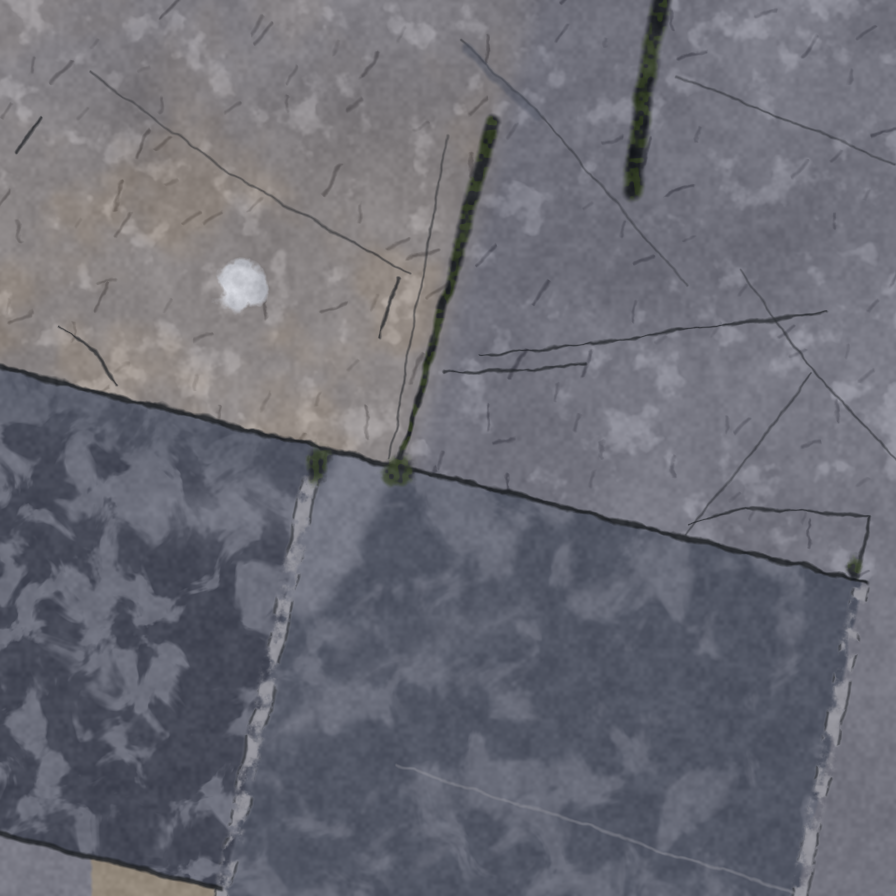
This texture is drawn by a Shadertoy shader. Its source:

```glsl
// Weathered paving: pale slabs above a slanted joint, mottled dark slabs below.
// Half-planes split the slabs; warped segment distances make cracks and gaps,
// and layered value noise gives the stone its surface.
#define PALE_GREY vec3(0.475, 0.477, 0.52)
#define PALE_TAN vec3(0.535, 0.516, 0.517)
#define DARK_STONE vec3(0.27, 0.283, 0.335)
#define SLATE vec3(0.315, 0.333, 0.387)
#define MOTTLE vec3(0.465, 0.475, 0.525)
#define GAP vec3(0.13, 0.14, 0.155)
#define MOSS vec3(0.175, 0.215, 0.125)
#define GROUT vec3(0.57, 0.57, 0.6)
#define JAGGED 0.008
#define GRAIN 0.1
#define CHIP_CELLS 17.0

// Crack segments: start.xy, end.xy
const vec4 HAIRLINE[10] = vec4[10](
    vec4(.1, .92, .25, .81), vec4(.25, .81, .456, .694), vec4(.514, .954, .6, .876),
    vec4(.6, .876, .768, .681), vec4(.827, .698, .9, .596), vec4(.9, .596, 1, .486),
    vec4(.905, .583, .846, .505), vec4(.846, .505, .766, .404),
    vec4(.755, .915, 1, .818), vec4(.5, .85, .435, .49));
const vec4 DEEP[11] = vec4[11](
    vec4(.495, .583, .592, .587), vec4(.592, .587, .651, .596), vec4(.534, .603, .677, .62),
    vec4(.677, .62, .924, .652), vec4(.768, .414, .833, .434), vec4(.833, .434, .97, .423),
    vec4(.97, .423, .957, .362), vec4(.065, .635, .104, .609), vec4(.104, .609, .13, .57),
    vec4(.02, .83, .046, .87), vec4(.443, .687, .423, .622));

float hash(vec2 p) {
    vec3 q = fract(p.xyx * vec3(.1031, .103, .0973));
    q += dot(q, q.yzx + 33.33);
    return fract((q.x + q.y) * q.z);
}

float noise(vec2 p) {
    vec2 i = floor(p), f = fract(p);
    f *= f * (3.0 - 2.0 * f);
    return mix(mix(hash(i), hash(i + vec2(1, 0)), f.x),
               mix(hash(i + vec2(0, 1)), hash(i + 1.0), f.x), f.y);
}

float fbm(vec2 p) {
    float sum = 0.0, amp = 0.53;
    for (int i = 0; i < 4; i++) {
        sum += amp * noise(p);
        p = mat2(1.6, 1.2, -1.2, 1.6) * p + 17.3;
        amp *= 0.5;
    }
    return sum;
}

float segment(vec2 p, vec4 s) {
    vec2 d = s.zw - s.xy, q = p - s.xy;
    return length(q - d * clamp(dot(q, d) / dot(d, d), 0.0, 1.0));
}

// Line of half-width w, at least one pixel soft
float stroke(float d, float w) {
    float soft = 0.4 * w + 0.8 / iResolution.y;
    return 1.0 - smoothstep(w - soft, w + soft, d);
}

float above(float d) { return smoothstep(-.0025, .0025, d); }

float blob(vec2 p, vec4 s) { vec2 q = (p - s.xy) / s.zw; return exp(-dot(q, q)); }

// Slanted dents in jittered cells
float chips(vec2 p) {
    float mark = 0.0;
    for (int i = 0; i < 9; i++) {
        vec2 id = floor(p * CHIP_CELLS) + vec2(i % 3, i / 3) - 1.0;
        float h = hash(id + 5.0), angle = 0.2 + 1.5 * hash(id + 61.0);
        vec2 c = (id + vec2(hash(id + 11.0), hash(id + 29.0))) / CHIP_CELLS;
        vec2 arm = vec2(cos(angle), sin(angle)) * (.004 + .014 * h * h);
        mark = max(mark, stroke(segment(p, vec4(c - arm, c + arm)), .0018) * step(.35, h) * h);
    }
    return mark;
}

void mainImage(out vec4 fragColor, in vec2 fragCoord) {
    vec2 uv = fragCoord / iResolution.xy;
    vec2 p = uv + JAGGED * (vec2(fbm(uv * 38.0), fbm(uv * 38.0 + 70.0)) - 0.5);
    float fine = noise(uv * 190.0), rough = fbm(uv * 65.0), cloud = fbm(uv * 7.0 + 3.0);

    // Signed distances to slab boundaries
    float joint = p.y - .589 + .247 * p.x;
    float groutSide = p.x - .247 - .216 * p.y;
    float rightSide = p.x - .892 - .202 * p.y;
    float footSide = p.y - .069 + .248 * p.x;

    // Pale upper slabs
    float warm = 1.0 - smoothstep(-.03, .03, p.x - .327 - .265 * p.y);
    warm *= 1.0 - .55 * smoothstep(.75, 1.0, uv.y);
    vec3 pale = mix(PALE_GREY, PALE_TAN, warm) + .13 * (cloud - .5);
    pale += vec3(.03, .014, -.012) * warm * smoothstep(.42, .65, fbm(uv * 9.0 + 40.0));
    pale -= .13 * chips(p + .01 * (rough - .5));
    pale += .09 * (smoothstep(.57, .75, fbm(uv * 32.0)) - .15);

    // Dark slabs: tight blotches left, softer veins right
    vec2 swirl = uv + .035 * (vec2(noise(uv * 22.0), noise(uv * 22.0 + 9.0)) - .5);
    float tight = smoothstep(.46, .62, fbm(swirl * 31.0) + .1 * (uv.y - .25));
    float loose = smoothstep(.45, .68, fbm(swirl * 24.0 + 31.0) + .18 * (cloud - .5));
    vec3 left = mix(DARK_STONE, MOTTLE, .8 * tight);
    left = mix(left, SLATE + .02, .65 * smoothstep(-.09, -.02, joint));
    left = mix(left, MOTTLE, .65 * blob(uv, vec4(.25, .43, .09, .03)));
    vec3 right = mix(SLATE, MOTTLE, .62 * loose);
    float vein = min(segment(swirl, vec4(.3, .17, .43, .26)), segment(swirl, vec4(.43, .26, .59, .33)));
    right = mix(right, MOTTLE, .45 * exp(-vein * 75.0));
    float wedge = segment(p, vec4(.4, .47, .34, .35));
    right = mix(right, MOTTLE + .02, .85 * (1.0 - smoothstep(.022, .048, wedge)));

    vec3 foot = mix(PALE_GREY, vec3(.57, .53, .48), above(p.x - .1));
    vec3 col = mix(foot, left, above(footSide));
    col = mix(col, right, above(groutSide));
    col = mix(col, PALE_GREY - .015 + .1 * (cloud - .5), above(rightSide));

    // Crumbling grout in the lower seams
    float seam = min(abs(groutSide), abs(rightSide));
    col = mix(col, GROUT, stroke(seam, .009) * smoothstep(.3, .6, rough));
    col = mix(col, GAP, .55 * stroke(abs(seam - .009), .0015) * smoothstep(.45, .6, rough));
    col = mix(col, GROUT, .45 * stroke(segment(p, vec4(.443, .147, .885, .004)), .0015));
    col = mix(col, pale, above(joint));

    // Cracks
    float hair = 1.0, deep = 1.0;
    for (int i = 0; i < 10; i++) hair = min(hair, segment(p, HAIRLINE[i]));
    for (int i = 0; i < 11; i++) deep = min(deep, segment(p, DEEP[i]));
    col = mix(col, GAP, stroke(hair, .0012) * (.3 + .4 * cloud));
    col = mix(col, GAP, .75 * stroke(deep, .0006 + .004 * max(rough - .3, 0.0)));
    col = mix(col, SLATE, .55 * stroke(segment(p, vec4(.52, .945, .6, .87)), .005));

    // Open joints and moss
    float open = stroke(abs(joint), .0015 + .005 * max(rough - .25, 0.0));
    col = mix(col, GAP, .92 * open * (1.0 - above(p.x - .97)));
    col = mix(col, GAP, .85 * stroke(abs(footSide), .003) * (1.0 - above(groutSide)));
    float longGap = min(segment(p, vec4(.549, .865, .505, .694)), segment(p, vec4(.505, .694, .445, .477)));
    float topGap = min(segment(p, vec4(.742, 1.02, .719, .902)), segment(p, vec4(.719, .902, .706, .785)));
    float gap = max(stroke(longGap, mix(.003, .0075, smoothstep(.5, .85, uv.y))), stroke(topGap, .0095));
    vec3 mossy = mix(GAP, MOSS, smoothstep(.35, .65, fine)) + .08 * (rough - .5);
    col = mix(col, mossy, .95 * gap);
    float tuft = blob(p, vec4(.354, .482, .016, .026)) + blob(p, vec4(.445, .474, .021, .018))
               + blob(p, vec4(.954, .362, .011, .017));
    col = mix(col, mossy + .03, .85 * smoothstep(.35, .75, tuft + .7 * (rough - .5)));

    // Chalky splash
    float splash = length(p - vec2(.268, .681)) + .022 * (rough - .5);
    col = mix(col, vec3(.78, .79, .82) + .25 * (rough - .5), .92 * (1.0 - smoothstep(.022, .03, splash)));

    col += GRAIN * (.45 * (fine - .5) + .7 * (rough - .5));
    fragColor = vec4(clamp(col, 0.0, 1.0), 1.0);
}
```
